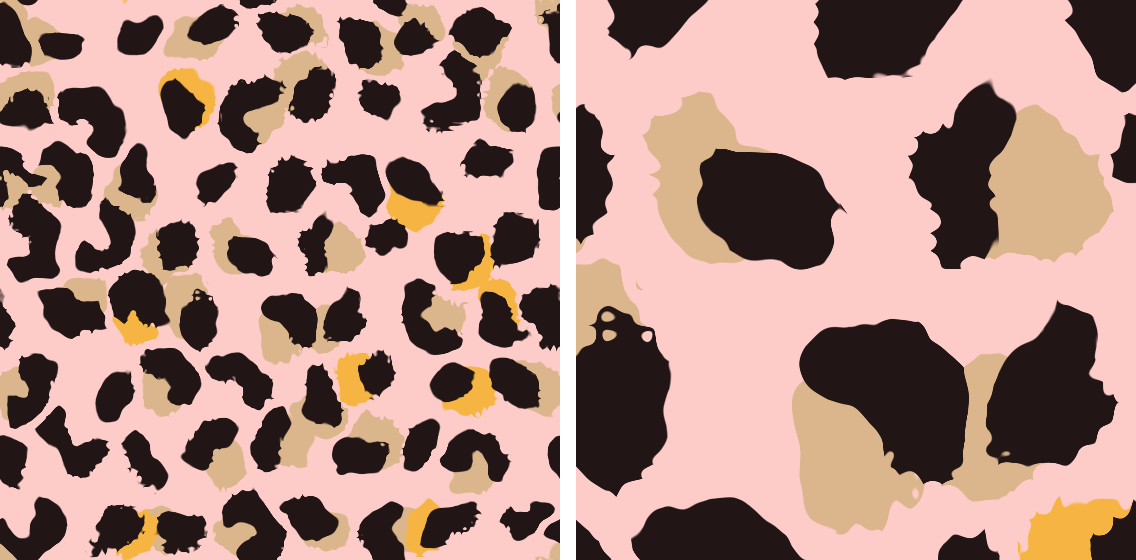
Left, the full canvas; right, a detail of the centre.
Write a Shadertoy shader that draws this pattern.

```glsl
// Seamless leopard print: ragged dark spots and arcs over tan and gold patches on pink.
#define GRID 8.0          // spots per side, even so that staggered rows wrap
#define JITTER 0.34       // random shift of a spot, in cells
#define ARC_SHARE 0.42    // share of spots bent into arcs
#define PATCH_SHARE 0.70  // share of spots with a coloured patch
#define GOLD_SHARE 0.27   // share of patches that are gold
#define GAP 0.13          // clearance between dark spots
#define WARP 0.24         // large irregularity of outlines
#define RAGGED 0.075      // height of the torn teeth

const vec3 PINK = vec3(0.992, 0.800, 0.784);
const vec3 DARK = vec3(0.133, 0.082, 0.082);
const vec3 TAN  = vec3(0.860, 0.710, 0.550);
const vec3 GOLD = vec3(0.965, 0.710, 0.260);

vec3 hash3(vec2 c) {
    vec3 p = fract(c.xyx * vec3(0.1031, 0.1030, 0.0973));
    p += dot(p, p.yxz + 33.33);
    return fract((p.xxy + p.yzz) * p.zyx);
}

// Value noise that repeats after "period" lattice steps
vec3 noise3(vec2 uv, float period) {
    vec2 p = uv * period, i = floor(p), f = fract(p);
    f = f * f * (3.0 - 2.0 * f);
    vec2 a = mod(i, period), b = mod(i + 1.0, period);
    return mix(mix(hash3(a), hash3(vec2(b.x, a.y)), f.x),
               mix(hash3(vec2(a.x, b.y)), hash3(b), f.x), f.y);
}

float ellipse(vec2 p, vec2 radii) {
    return (length(p / radii) - 1.0) * min(radii.x, radii.y);
}

// Round-ended arc centred on the +y axis
float arc(vec2 p, float radius, float halfAngle, float halfWidth) {
    p.x = abs(p.x);
    vec2 tip = vec2(sin(halfAngle), cos(halfAngle));
    float d = tip.y * p.x > tip.x * p.y ? length(p - tip * radius)
                                        : abs(length(p) - radius);
    return d - halfWidth;
}

// Distances to one spot: x = dark shape, y = patch
vec2 spot(vec2 p, vec3 shape, vec3 look) {
    float turn = 6.2832 * shape.x, c = cos(turn), s = sin(turn);
    p = mat2(c, -s, s, c) * p;
    if (look.x < ARC_SHARE) {
        vec2 q = p + vec2(0.0, 0.22);
        float width = mix(0.17, 0.22, shape.z) + 0.1 * p.x * (look.z - 0.5);
        return vec2(arc(q, 0.36, mix(0.65, 1.65, shape.y), width),
                    ellipse(q + vec2(0.12 * (look.z - 0.5), 0.0), vec2(0.34, 0.36)));
    }
    vec2 radii = vec2(mix(0.30, 0.42, shape.y), mix(0.23, 0.32, shape.z));
    vec2 shift = 0.24 * normalize(shape.yz - 0.5 + 0.001);
    return vec2(ellipse(p, radii), ellipse(p - shift, vec2(0.41, 0.34)));
}

float cover(float d, float blur) {
    return 1.0 - smoothstep(-blur, blur, d);
}

void mainImage(out vec4 fragColor, in vec2 fragCoord) {
    vec2 uv = fragCoord / iResolution.xy;
    float blur = 0.8 * GRID / min(iResolution.x, iResolution.y);

    // Wrapping distortion of the outlines
    vec2 p = uv * GRID + WARP * (noise3(uv, 20.0).xy - 0.5)
           + 0.4 * WARP * (noise3(uv + 0.37, 44.0).xy - 0.5);

    // Torn teeth, present on only some stretches of edge
    float torn = smoothstep(0.35, 0.65, noise3(uv + 0.19, 18.0).z);
    vec3 grain = abs(2.0 * noise3(uv, 88.0) - 1.0);
    float rough = RAGGED * mix(0.08, 1.0, torn) * (grain.x - 0.45);

    // Nearest two dark shapes and nearest patches among nearby cells
    float first = 9.0, second = 9.0, tan_ = 9.0, gold = 9.0;
    float baseRow = floor(p.y);
    for (int j = -1; j <= 1; j++) {
        float row = baseRow + float(j);
        float stagger = 0.5 * mod(row, 2.0);
        float baseColumn = floor(p.x - stagger);
        for (int i = -1; i <= 1; i++) {
            vec2 cell = vec2(baseColumn + float(i), row);
            vec2 id = mod(cell, GRID);
            vec3 place = hash3(id + 11.0);
            vec3 look = hash3(id + 57.0);
            vec2 centre = cell + vec2(stagger, 0.0) + 0.5 + JITTER * (place.xy - 0.5);
            vec2 d = spot(p - centre, hash3(id + 103.0), look);
            second = min(second, max(first, d.x));
            first = min(first, d.x);
            if (look.y < PATCH_SHARE) {
                if (place.z < GOLD_SHARE) gold = min(gold, d.y);
                else tan_ = min(tan_, d.y);
            }
        }
    }

    // Keep touching dark shapes apart
    float dark = max(first, GAP - (second - first));

    vec3 color = mix(PINK, TAN, cover(tan_ + rough, blur));
    color = mix(color, GOLD, cover(gold + rough, blur));
    color = mix(color, DARK, cover(dark + rough, blur));
    fragColor = vec4(color, 1.0);
}
```
